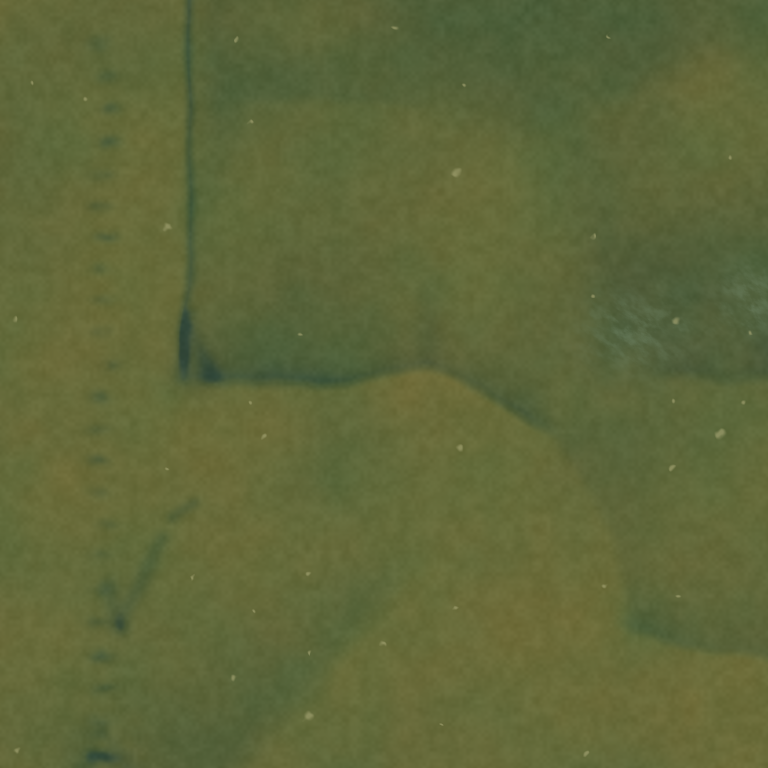
Reproduce this texture procedurally as a WebGL 1 fragment shader.

```glsl
precision highp float;
// Murky olive sheet with soft domed folds, a dark upright crack, a row of notches and pale specks.
uniform vec2 u_resolution;

#define LIT vec3(0.43, 0.425, 0.22)
#define OLIVE vec3(0.395, 0.418, 0.228)
#define SHADE vec3(0.315, 0.37, 0.22)
#define DEEP vec3(0.19, 0.285, 0.23)
#define PALE vec3(0.62, 0.62, 0.43)
#define SCUFF vec3(0.42, 0.50, 0.38)
#define BASE_TONE 0.12
#define MOTTLE 0.85
#define FOLD_DEPTH 1.4
#define GRAIN 0.032
#define NOTCH_STEP 0.042
#define SPECK_GRID 11.0

float hash(vec2 p) {
  vec3 q = fract(p.xyx * vec3(0.1031, 0.1030, 0.0973));
  q += dot(q, q.yzx + 33.33);
  return fract((q.x + q.y) * q.z);
}
float noise(vec2 p) {
  vec2 i = floor(p), f = fract(p);
  f = f * f * (3.0 - 2.0 * f);
  return mix(mix(hash(i), hash(i + vec2(1, 0)), f.x),
             mix(hash(i + vec2(0, 1)), hash(i + vec2(1, 1)), f.x), f.y);
}
float fbm(vec2 p) {
  float sum = 0.0, amp = 0.5;
  for (int i = 0; i < 4; i++) {
    sum += amp * noise(p);
    p = p * 2.03 + 17.3;
    amp *= 0.5;
  }
  return sum;
}
float blob(vec2 p, vec2 center, vec2 radius) {
  vec2 q = (p - center) / radius;
  return exp(-dot(q, q));
}
float band(float x, float lo, float hi, float soft) {
  return smoothstep(lo - soft, lo + soft, x) * (1.0 - smoothstep(hi - soft, hi + soft, x));
}
// Shadow that starts crisply at d = 0 and fades over the given length
float ledge(float d, float fade) {
  return smoothstep(-0.01, 0.01, d) * exp(-max(d, 0.0) / fade);
}
float stroke(vec2 p, vec2 a, vec2 b, float width) {
  vec2 ab = b - a;
  float d = length(p - a - ab * clamp(dot(p - a, ab) / dot(ab, ab), 0.0, 1.0)) / width;
  return exp(-d * d);
}
// Distance-like value to a rounded dome, negative inside
float dome(vec2 p, vec2 center, vec2 radius) {
  vec2 q = abs(p - center) / radius;
  q *= q * sqrt(q);
  return (pow(q.x + q.y + 1e-5, 0.4) - 1.0) * min(radius.x, radius.y);
}

float foldTone(vec2 p) {
  // Upper dome in dim ground, with lit patches
  float d = dome(p, vec2(0.49, 0.55), vec2(0.27, 0.32));
  float t = 0.34 * smoothstep(0.25, 0.29, p.x) * smoothstep(-0.03, 0.05, d) * smoothstep(0.47, 0.56, p.y);
  t += 0.2 * ledge(p.y - 0.868, 0.025) * band(p.x, 0.32, 0.54, 0.06);
  t -= 0.18 * blob(p, vec2(0.38, 0.97), vec2(0.13, 0.08)) + 0.12 * blob(p, vec2(0.44, 0.75), vec2(0.15, 0.1));
  t -= 0.26 * smoothstep(-0.03, 0.03, 0.88 + 0.4 * (p.x - 0.8) - p.y) * blob(p, vec2(0.92, 0.85), vec2(0.18, 0.12));
  // Main ridge across the middle
  float x = (p.x - 0.54) / 0.07;
  float rise = p.y - 0.497 - 0.02 * exp(-x * x) + 0.07 * smoothstep(0.57, 0.75, p.x);
  float span = band(p.x, 0.25, 0.71, 0.035);
  t += span * (0.3 * ledge(rise, 0.018) + 0.42 * ledge(rise, 0.075) - 0.14 * ledge(-rise, 0.1));
  t += 0.2 * blob(p, vec2(0.56, 0.57), vec2(0.018, 0.07));
  // Lower dome flank and right-hand ridges
  d = dome(p, vec2(0.49, 0.12), vec2(0.33, 0.38));
  t += 0.2 * ledge(d, 0.1) * smoothstep(0.62, 0.76, p.x) * band(p.y, 0.16, 0.46, 0.04);
  t += 0.4 * ledge(p.y - 0.506, 0.035) * smoothstep(0.8, 0.9, p.x);
  t += 0.5 * ledge(p.y - 0.178 + 0.27 * (p.x - 0.83), 0.06) * smoothstep(0.79, 0.84, p.x);
  // Slanting hollow, dark on its upper left
  float slant = dot(p - vec2(0.44, 0.15), vec2(-0.754, 0.656));
  t += 0.42 * smoothstep(-0.025, 0.025, slant) * exp(-max(slant, 0.0) / 0.14) * band(p.y, -0.1, 0.27, 0.06);
  return t - 0.2 * blob(p, vec2(0.65, 0.14), vec2(0.2, 0.25)) - 0.15 * blob(p, vec2(0.9, 0.06), vec2(0.15, 0.1));
}

float crackTone(vec2 p) {
  float x = p.x - 0.245 - 0.006 * (noise(vec2(3.0, p.y * 9.0)) - 0.5);
  float t = band(p.y, 0.52, 1.1, 0.02) * (0.7 * exp(-x * x / 4e-5) + 0.4 * ledge(x, 0.022));
  t += 0.45 * stroke(p, vec2(0.25, 0.59), vec2(0.24, 0.505), 0.009);
  t += 0.35 * stroke(p, vec2(0.254, 0.57), vec2(0.276, 0.505), 0.011);
  t += 0.4 * blob(p, vec2(0.257, 0.5), vec2(0.035, 0.03));
  // Hooked tear
  t += 0.5 * stroke(p, vec2(0.157, 0.185), vec2(0.211, 0.3), 0.011);
  t += 0.5 * stroke(p, vec2(0.143, 0.235), vec2(0.157, 0.185), 0.012);
  t += 0.5 * stroke(p, vec2(0.225, 0.328), vec2(0.252, 0.345), 0.008);
  t += 1.2 * blob(p, vec2(0.135, 0.015), vec2(0.035, 0.04)) * noise(p * 60.0);
  // Column of small notches
  float row = floor(p.y / NOTCH_STEP);
  vec2 q = vec2(p.x - 0.126 - 0.018 * hash(vec2(row, 4.0)), (fract(p.y / NOTCH_STEP) - 0.5) * NOTCH_STEP);
  float notch = blob(q, vec2(0), vec2(0.014, 0.008)) * (0.35 + 0.5 * hash(vec2(row, 9.0)));
  return t + notch * band(p.y, 0.06, 0.97, 0.02) * (0.4 + noise(p * 90.0));
}

float specks(vec2 p) {
  vec2 cell = floor(p * SPECK_GRID);
  vec2 spot = 0.2 + 0.6 * vec2(hash(cell + 3.1), hash(cell + 8.7));
  vec2 q = (fract(p * SPECK_GRID) - spot) / SPECK_GRID + 0.006 * (noise(p * 150.0) - 0.5);
  float size = mix(0.003, 0.008, pow(hash(cell + 21.0), 5.0));
  return step(0.72, hash(cell + 40.0)) * (1.0 - smoothstep(size * 0.2, size * 1.3, length(q)));
}

void main() {
  vec2 p = gl_FragCoord.xy / u_resolution;
  vec2 warp = vec2(fbm(p * 9.0), fbm(p * 9.0 + 50.0)) - 0.47;
  float tone = BASE_TONE + MOTTLE * (fbm(p * 5.0 + 7.0) - 0.47);
  tone += FOLD_DEPTH * foldTone(p + 0.03 * warp) + crackTone(p + 0.02 * warp);
  // Colour ramp, warm mottling and grain
  vec3 color = mix(OLIVE, LIT, clamp(-tone * 3.0, 0.0, 1.0));
  color = mix(color, SHADE, clamp(tone * 1.5, 0.0, 1.0));
  color = mix(color, DEEP, smoothstep(0.65, 1.4, tone));
  color += vec3(0.07, 0.0, -0.01) * (fbm(p * 11.0 + 30.0) - 0.47);
  color += GRAIN * (0.7 * noise(p * 210.0) + noise(p * 80.0) - 0.85);
  // Pale scuffs and flecks
  float scuff = blob(p, vec2(0.83, 0.57), vec2(0.07, 0.05)) + blob(p, vec2(0.98, 0.61), vec2(0.045));
  float streaks = smoothstep(0.3, 0.8, fbm(mat2(0.8, 0.6, -0.6, 0.8) * p * vec2(60.0, 110.0)));
  color = mix(color, SCUFF, scuff * (0.1 + 0.6 * streaks));
  gl_FragColor = vec4(mix(color, PALE, 0.7 * specks(p)), 1.0);
}
```
